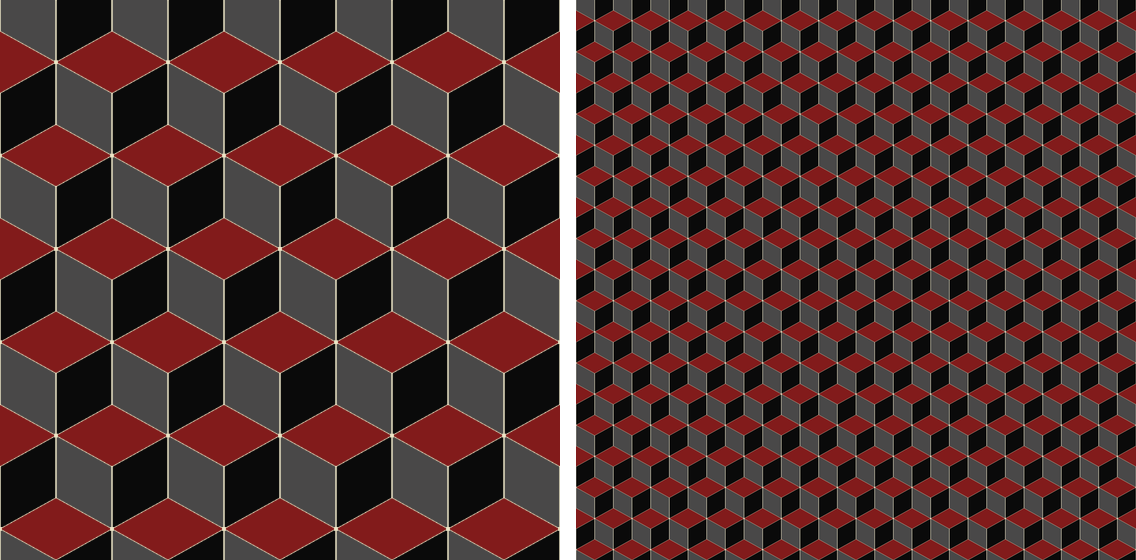
Left, the tile; right, the same tile 3 across and 3 down.
Give the GLSL for this pattern, as a Shadertoy shader.

```glsl
// Tumbling-block tiling: red-topped cubes outlined in thin cream lines, with small square studs at the joints.

// Offset from the nearest point of a unit lattice shifted by origin
vec2 latticeOffset(vec2 g, vec2 origin) {
    return fract(g - origin + 0.5) - 0.5;
}

// Antialiased coverage of a stroke
float stroke(float dist, float halfWidth, float pixel) {
    return clamp(0.5 + (halfWidth - dist) / pixel, 0.0, 1.0);
}

void mainImage(out vec4 fragColor, in vec2 fragCoord) {
    const vec2 repeats = vec2(5.0, 3.0);
    float pixel = 1.0 / min(iResolution.x, iResolution.y);
    vec2 g = fragCoord / iResolution.xy * repeats;

    // Two interleaved lattices of hexagons; keep the one that holds this point
    vec2 c = latticeOffset(g, vec2(0.0, 0.5));
    vec2 other = latticeOffset(g, vec2(0.5, 0.0));
    if (abs(other.y) + abs(other.x) / 3.0 < abs(c.y) + abs(c.x) / 3.0) c = other;
    float ax = abs(c.x);

    // Three cube faces
    bool onTop = c.y > ax / 3.0;
    vec3 side = mix(vec3(0.286, 0.282, 0.282), vec3(0.04),
                    smoothstep(-0.5, 0.5, c.x / (repeats.x * pixel)));
    vec3 color = onTop ? vec3(0.51, 0.105, 0.105) : side;

    // Slanted edges: fine and faintly broken
    float slant = min(abs(c.y - ax / 3.0), abs(1.0 / 3.0 - abs(c.y) - ax / 3.0));
    float slantDist = slant / repeats.y * 0.874;
    float dashes = 0.87 + 0.13 * cos(6.2831853 * 30.0 * g.x);
    color = mix(color, vec3(0.82, 0.76, 0.65), dashes * stroke(slantDist, 0.00085, pixel));

    // Upright edges: brighter and heavier
    float uprightDist = onTop ? 1.0 : min(ax, 0.5 - ax) / repeats.x;
    vec3 cream = vec3(0.93, 0.90, 0.78);
    color = mix(color, cream, stroke(uprightDist, 0.0013, pixel));

    // Square studs where the tips of the top faces meet
    vec2 studA = abs(latticeOffset(g, vec2(0.5, 2.0 / 3.0))) / repeats;
    vec2 studB = abs(latticeOffset(g, vec2(0.0, 1.0 / 6.0))) / repeats;
    float studDist = min(max(studA.x, studA.y), max(studB.x, studB.y));
    color = mix(color, cream, stroke(studDist, 0.0033, pixel));

    fragColor = vec4(color, 1.0);
}
```
